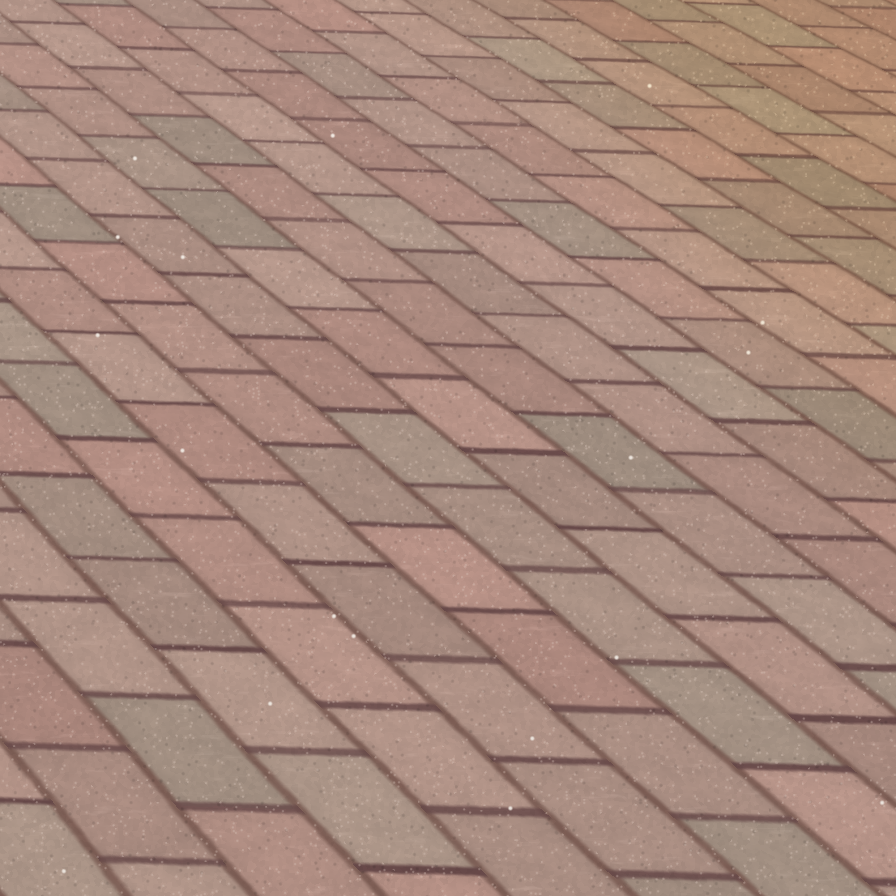
This texture is drawn by a Shadertoy shader. Its source:

```glsl
// Clay brick paving in running bond, seen obliquely in perspective.
// Canvas points are projected back onto the ground plane, split into bricks
// there, then shaded with joints, per-brick tints, mottling and cellular grit.

const vec3 CLAY       = vec3(0.680, 0.568, 0.522);
const vec3 ROSY_TINT  = vec3(0.022, -0.014, -0.010);
const vec3 GREY_TINT  = vec3(-0.034, 0.004, -0.004);
const vec3 TAN_LIGHT  = vec3(1.02, 0.985, 0.865);
const vec3 LONG_JOINT = vec3(0.475, 0.350, 0.315);
const vec3 END_JOINT  = vec3(0.405, 0.285, 0.285);
const vec3 GRIT_LIGHT = vec3(0.86, 0.79, 0.75);

float hash(vec2 p) {
    p = fract(p * vec2(0.1031, 0.1137));
    p += dot(p, p.yx + 33.33);
    return fract((p.x + p.y) * p.x * 17.31);
}

// Nearest cellular point: x is its distance, y its random value.
vec2 cellular(vec2 p) {
    vec2 cell = floor(p), best = vec2(9.0, 0.0);
    for (int j = -1; j <= 1; j++)
    for (int i = -1; i <= 1; i++) {
        vec2 c = cell + vec2(i, j);
        vec2 point = c + vec2(hash(c + 7.1), hash(c + 91.7));
        float d = distance(p, point);
        if (d < best.x) best = vec2(d, hash(c + 43.3));
    }
    return best;
}

// Layered rotated sines, roughly -1 to 1.
float mottling(vec2 p) {
    float sum = 0.0, weight = 0.5;
    for (int i = 0; i < 4; i++) {
        sum += weight * sin(p.x + 1.7 * sin(p.y)) * cos(p.y + 0.8 * sin(p.x));
        p = mat2(1.2, 1.5, -1.5, 1.2) * p + 2.3;
        weight *= 0.62;
    }
    return sum;
}

// Canvas point (y down) to ground: x counts columns, y counts brick lengths.
vec2 toGround(vec2 p) {
    vec2 origin = vec2(0.130, 0.448);
    vec2 across = vec2(0.1107, 0.0033);
    vec2 along  = vec2(0.0794, 0.0612);
    float foreshortening = 0.0455;
    return inverse(mat2(across, along + foreshortening * p)) * (p - origin);
}

// Soft line coverage for a distance from its centre.
float line(float d, float halfWidth, float blur) {
    return 1.0 - smoothstep(halfWidth - blur, halfWidth + blur, d);
}

// Body colour of one brick.
vec3 brickColour(vec2 id, vec2 ground, vec2 p) {
    float tone = hash(id + 11.0) - 0.5, hue = hash(id + 57.0);
    vec3 colour = CLAY * (1.0 + 0.10 * tone);
    colour += ROSY_TINT * smoothstep(0.4, 1.0, hue);
    colour += GREY_TINT * (1.0 - smoothstep(0.0, 0.3, hue));
    colour *= 1.0 + 0.030 * mottling(ground * vec2(5.0, 7.0) + 9.0 * hash(id));
    // Pale horizontal scuffs
    float scuff = mottling(p * vec2(22.0, 130.0) + id);
    return colour + 0.035 * smoothstep(0.35, 0.9, scuff);
}

// Fine grain, dark pits and scattered bright chips.
vec3 addGrit(vec3 colour, vec2 p) {
    vec2 grain = cellular(p * 210.0);
    vec2 pit = cellular(p * 85.0 + 31.0);
    vec2 chip = cellular(p * 48.0 + 77.0);
    colour *= 1.0 + 0.050 * (grain.y - 0.5);
    colour *= 1.0 - 0.11 * step(0.80, pit.y) * line(pit.x, 0.14, 0.10);
    colour = mix(colour, GRIT_LIGHT, 0.35 * step(0.88, grain.y) * line(grain.x, 0.25, 0.2));
    return mix(colour, vec3(0.93, 0.90, 0.87), step(0.985, chip.y) * line(chip.x, 0.10, 0.07));
}

void mainImage(out vec4 fragColor, in vec2 fragCoord) {
    vec2 p = fragCoord / iResolution.xy;
    p.y = 1.0 - p.y;
    vec2 ground = toGround(p);
    vec2 blur = 0.5 * fwidth(ground) + vec2(0.026, 0.017);

    // Slightly uneven edges, then the half-brick bond with shifted ends
    float rough = mottling(ground * vec2(11.0, 13.0));
    float x = ground.x + 0.012 * sin(ground.y * 3.1 + floor(ground.x + 0.5) * 2.4) + 0.010 * rough;
    float column = floor(x);
    float y = ground.y + 0.5 * mod(column, 2.0) + 0.008 * rough;
    vec2 endId = vec2(column, floor(y + 0.5)) + 60.0;
    y += 0.06 * (hash(endId) - 0.5);
    vec2 id = vec2(column, floor(y)) + 60.0;
    vec2 toJoint = abs(fract(vec2(x, y) + 0.5) - 0.5);

    // Bricks, darkening softly toward their edges
    vec3 colour = brickColour(id, ground, p);
    colour *= 1.0 - 0.09 * exp(-toJoint.x * 14.0) - 0.05 * exp(-toJoint.y * 18.0);

    // Joints, paler and thinner with distance
    float nearness = mix(0.72, 1.0, smoothstep(0.0, 0.6, p.y));
    float wear = 0.85 + 0.15 * mottling(ground * vec2(3.0, 5.0) + 4.0);
    float longJoint = line(toJoint.x, 0.044 * nearness, blur.x);
    float endWidth = mix(0.022, 0.040, hash(endId + 23.0));
    float endJoint = line(toJoint.y, endWidth, blur.y);
    colour = mix(colour, LONG_JOINT, longJoint * nearness * wear);
    colour = mix(colour, END_JOINT, endJoint * nearness * mix(0.72, 1.0, hash(endId + 5.0)));

    // Grit and the warm light in the far right corner
    colour = addGrit(colour, p);
    float warmth = smoothstep(0.25, 0.85, p.x - 1.1 * p.y + 0.05 * sin(p.x * 9.0));
    colour *= mix(vec3(1.015 - 0.03 * p.y), TAN_LIGHT, warmth);
    fragColor = vec4(colour, 1.0);
}
```
